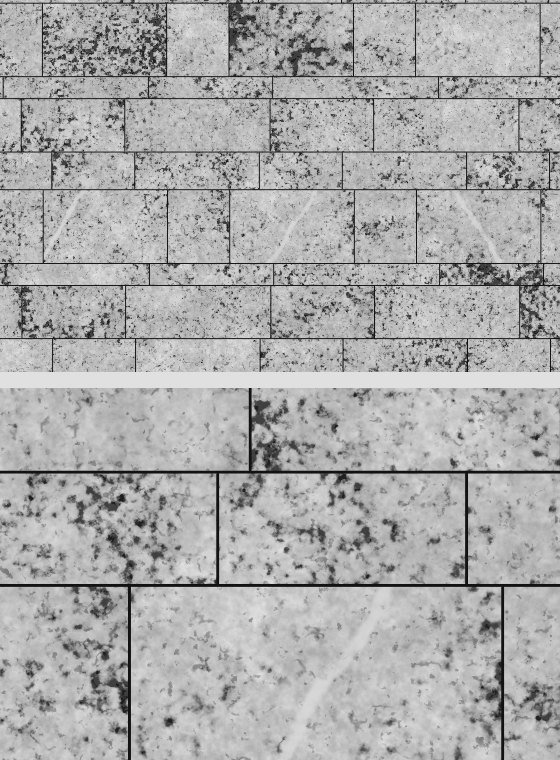
Top: the whole. Bottom: its middle third, enlarged.
This texture is drawn by a Shadertoy shader. Its source:

```glsl
// Grey limestone ashlar wall in uneven courses, with dark pitting, pale veins and thin black joints.

float hash(vec2 p) {
    vec3 q = fract(vec3(p.xyx) * 0.1031);
    q += dot(q, q.yzx + 33.33);
    return fract((q.x + q.y) * q.z);
}

float noise(vec2 p) {
    vec2 i = floor(p), f = fract(p);
    f = f * f * (3.0 - 2.0 * f);
    return mix(mix(hash(i), hash(i + vec2(1, 0)), f.x),
               mix(hash(i + vec2(0, 1)), hash(i + vec2(1, 1)), f.x), f.y);
}

float fbm(vec2 p) {
    float sum = 0.0, amp = 0.533;
    for (int i = 0; i < 4; i++) {
        sum += amp * noise(p);
        p = mat2(1.6, 1.2, -1.2, 1.6) * p + 17.3;
        amp *= 0.5;
    }
    return sum;
}

void mainImage(out vec4 fragColor, in vec2 fragCoord) {
    // The canvas is 27 stone modules wide; y runs down from the top
    float pixel = 27.0 / iResolution.x;
    vec2 p = vec2(fragCoord.x, iResolution.y - fragCoord.y) * pixel;

    // Four courses of different height repeat every 9 modules
    float y = p.y - 0.15;
    float band = floor(y / 9.0);
    y -= band * 9.0;
    float top = 0.0, bottom = 3.55, shift = 2.04;
    vec4 cuts = vec4(6, 9, 9, 9);
    int course = 0;
    if (y > 7.18) {
        course = 3; top = 7.18; bottom = 9.0; shift = 2.5;
        cuts = vec4(4, 10, 10, 10);
    } else if (y > 4.61) {
        course = 2; top = 4.61; bottom = 7.18; shift = 1.02;
        cuts = vec4(5, 12, 12, 12);
    } else if (y > 3.55) {
        course = 1; top = 3.55; bottom = 4.61;
        shift = band > 0.5 ? -0.84 : 0.15;
        cuts = band > 0.5 ? vec4(8, 14, 22, 27) : vec4(7, 13, 21, 27);
    }

    // Find the block within the course
    float x = p.x - shift - 0.04 * band;
    float cell = floor(x / cuts.w);
    x -= cell * cuts.w;
    float left = 0.0, right = cuts.x;
    int part = 0;
    for (int i = 0; i < 3; i++) {
        if (x >= cuts[i]) { left = cuts[i]; right = cuts[i + 1]; part++; }
    }
    vec2 local = vec2(x - left, y - top);
    vec2 size = vec2(right - left, bottom - top);
    vec2 id = vec2(cell * 4.0 + float(part), band * 4.0 + float(course)) + 20.0;
    float rnd = hash(id);
    vec2 q = local + 60.0 * vec2(rnd, hash(id + 71.0));

    // Amount of pitting: a few blocks are much more weathered
    bool wide = course == 0 && part == 0;
    float wear = 0.1 + 0.45 * hash(id + 13.0);
    if (course == 0) wear = wide && band < 0.5 && cell < 1.5 ? 0.95 : 0.15;
    if (band > 0.5 && course == 1) wear = part == 3 ? 1.1 : 0.25;
    if (course == 2) wear = part == 0 ? 0.7 : 0.15;

    // Stone body: block tone, soft mottling and fine grain
    float shade = 0.748 + 0.03 * (rnd - 0.5) - 0.02 * wear;
    shade += 0.1 * (fbm(q * 1.1) - 0.5) + 0.16 * (fbm(q * 6.0 + 8.0) - 0.5);
    shade += 0.12 * (fbm(q * 15.0 + 3.0) - 0.5);

    // Pale patches: cloudy areas and one rounded inclusion in some blocks
    shade += 0.05 * smoothstep(0.58, 0.74, fbm(q * 0.8 + 40.0));
    vec2 center = size * vec2(0.15 + 0.7 * hash(id + 5.0), 0.25 + 0.5 * hash(id + 9.0));
    float inclusion = length(local - center) - 0.35 + 0.9 * (fbm(q * 2.0) - 0.5);
    if (hash(id + 3.0) > 0.72) shade = mix(shade, 0.83, 0.7 * smoothstep(0.12, -0.12, inclusion));

    // Small ragged pits, loosely clustered and denser at the block ends
    float ends = min(local.x, size.x - local.x);
    float cluster = 0.5 * (fbm(q * 0.8 + 23.0) - 0.5) + 0.07 * exp(-ends * 2.5);
    float scale = wide && cell > 0.5 ? 4.5 : mix(5.5, 8.0, hash(id + 31.0));
    float pits = fbm(q * scale) + cluster + 0.2 * wear;
    shade -= 0.11 * smoothstep(0.58, 0.8, pits);
    shade = mix(shade, 0.18, 0.85 * smoothstep(0.73, 0.93, pits));

    // Peppery specks and broken wriggling marks
    float pepper = fbm(q * 10.0 + 61.0) + 0.4 * cluster + 0.05 * wear;
    shade -= 0.22 * smoothstep(0.67, 0.84, pepper);
    float mark = smoothstep(0.06, 0.0, abs(fbm(q * 2.6 + 51.0) - 0.5));
    shade -= 0.22 * mark * smoothstep(0.58, 0.75, fbm(q * 4.0 + 90.0));

    // Diagonal calcite veins across the wide lower blocks
    if (wide && band > 0.5) {
        float along = cell > 1.5 ? 6.0 - local.x : local.x;
        float path = (cell < 0.5 ? 1.95 : 4.15) - 0.62 * local.y;
        float vein = abs(along - path + 0.5 * (fbm(q * 1.5) - 0.5));
        float strength = 0.5 + 0.5 * noise(q * 2.0);
        shade = mix(shade, 0.85, strength * smoothstep(0.2, 0.06, vein));
    }

    // Thin dark joints
    float edge = min(ends, min(local.y, size.y - local.y));
    float joint = 1.0 - smoothstep(-0.5 * pixel, 0.5 * pixel, edge - 0.023);
    shade = mix(clamp(shade, 0.12, 0.88), 0.07, joint);
    fragColor = vec4(vec3(shade), 1.0);
}
```
